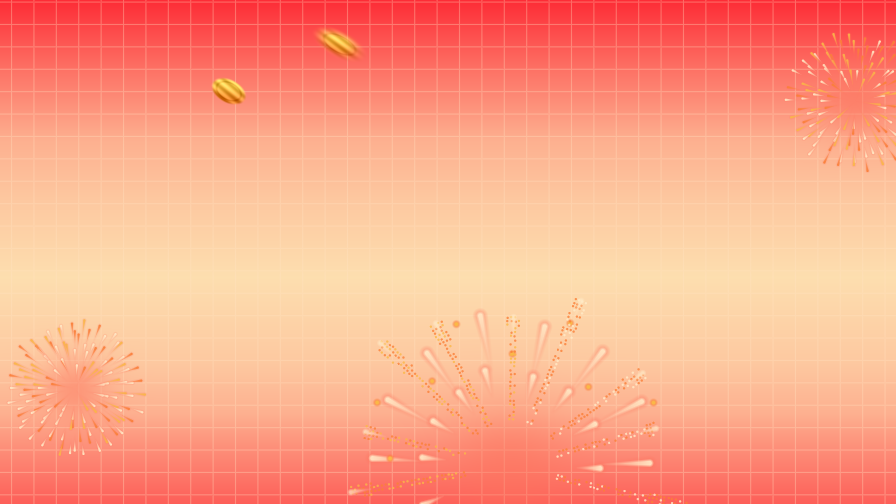
A Shadertoy shader for this background:

```glsl
// Festive red-to-cream gradient with a fine grid, firework bursts and two tumbling gold coins.

const vec3 CREAM = vec3(1.0, 0.92, 0.78);
const vec3 CORAL = vec3(0.99, 0.45, 0.36);
const vec3 ORANGE = vec3(0.98, 0.50, 0.22);
const vec3 GOLD = vec3(0.98, 0.72, 0.28);

float hash(vec2 p) {
    return fract(sin(dot(p, vec2(127.1, 311.7))) * 43758.545);
}

// Coordinates along and across a ray of the given angle
vec2 rayFrame(vec2 p, float angle) {
    vec2 dir = vec2(cos(angle), sin(angle));
    return vec2(dot(p, dir), dot(p, vec2(-dir.y, dir.x)));
}

// Tapered drop: round head at the origin, tail towards negative x
float streak(vec2 q, float len, float width, float soft) {
    float t = clamp(-q.x / len, 0.0, 1.0);
    float d = length(q + vec2(t * len, 0.0)) - width * (1.0 - t);
    return clamp(0.5 - d / soft, 0.0, 1.0) * (1.0 - 0.8 * t);
}

// Vertical gradient, t runs from the top edge down; stops are (position, green)
vec3 backdrop(float t) {
    vec2 stops[10] = vec2[10](vec2(0.0, 0.17), vec2(0.08, 0.33), vec2(0.15, 0.465),
        vec2(0.28, 0.69), vec2(0.40, 0.785), vec2(0.55, 0.87), vec2(0.72, 0.785),
        vec2(0.82, 0.69), vec2(0.88, 0.575), vec2(1.0, 0.37));
    float g = stops[0].y;
    for (int i = 1; i < 10; i++) {
        float k = clamp((t - stops[i - 1].x) / (stops[i].x - stops[i - 1].x), 0.0, 1.0);
        g = mix(g, stops[i].y, k);
    }
    return vec3(0.993, g, 0.27 + 0.68 * (g - 0.26));
}

// Thin square grid with exact pixel coverage
float gridLines(vec2 p, float px) {
    vec2 d = abs(fract((p - vec2(0.0229, 0.0182)) / 0.04444 + 0.5) - 0.5) * 0.04444;
    vec2 cover = max(min(d + 0.5 * px, 0.0011) - max(d - 0.5 * px, -0.0011), 0.0) / px;
    return max(cover.x, cover.y);
}

// Round burst of short dashes laid out in jittered rings of sectors
vec3 burst(vec3 col, vec2 p, float seed, float px) {
    float r = length(p);
    if (r > 0.16) return col;
    col = mix(col, CORAL, 0.5 * exp(-r * r / 0.004));
    for (float ring = 0.0; ring < 6.0; ring++) {
        float count = 14.0 + 3.0 * ring;
        float id = mod(floor(atan(p.y, p.x) / 6.28319 * count), count);
        float h = hash(vec2(id, ring + seed));
        float angle = (id + 0.3 + 0.4 * h) / count * 6.28319;
        float headRadius = 0.045 + 0.016 * ring + 0.016 * hash(vec2(h, id));
        vec2 q = rayFrame(p, angle) - vec2(headRadius, 0.0);
        float len = 0.016 + 0.014 * h;
        vec3 tint = h < 0.45 ? CREAM : (h < 0.75 ? ORANGE : GOLD);
        col = mix(col, CORAL, 0.35 * streak(q, 1.6 * len, 0.003, 0.005));
        col = mix(col, tint, 0.9 * streak(q, len, 0.0023, px));
    }
    return col;
}

// Wide fan: sparkling trails alternate with glowing comets
vec3 fan(vec3 col, vec2 p, float px) {
    col = mix(col, CORAL, 0.5 * exp(-dot(p, p) / 0.014));
    for (float k = -4.0; k < 5.0; k++) {
        float h = hash(vec2(k, 4.7));

        // Trail of scattered sparks, widening outwards
        float reach = 0.325 + 0.035 * cos(2.1 * k + 2.5);
        vec2 q = rayFrame(p, radians(89.0 + 25.3 * k + 4.0 * sin(k * k)));
        vec2 cell = floor(q / 0.0075);
        vec2 mid = (cell + 0.5) * 0.0075;
        vec2 jitter = vec2(hash(cell + k * 17.0), hash(cell.yx + k * 31.0)) - 0.5;
        float halfWidth = 0.004 + 0.026 * mid.x;
        float inside = step(abs(mid.y), halfWidth) * step(0.09, mid.x) * step(mid.x, reach);
        float spark = clamp(0.5 - (length(q - mid - 0.003 * jitter) - 0.0023) / px, 0.0, 1.0);
        vec3 tint = mix(ORANGE, k < 0.0 ? CREAM : GOLD, step(0.1, jitter.x));
        col = mix(col, tint, 0.8 * inside * spark * step(-0.25, jitter.y));
        col = mix(col, CREAM, 0.7 * streak(q - vec2(reach, 0.0), 0.04, 0.005, 0.005));

        // Comets, one long and one short per gap
        for (float n = 0.0; n < 2.0; n++) {
            float angle = radians(101.5 + 25.0 * k + n * 9.0 * (h - 0.5));
            float radius = mix(0.265 + 0.045 * h, 0.17 + 0.03 * h, n);
            q = rayFrame(p, angle) - vec2(radius, 0.0);
            float len = mix(0.095, 0.045, n);
            col = mix(col, CORAL, 0.55 * streak(q, len * 1.15, 0.010, 0.012));
            col = mix(col, CREAM, 0.9 * streak(q, len, 0.006, 0.005));
        }

        // Small gold blossoms
        float a = radians(111.0 + 21.7 * k);
        float d = length(p - (0.265 + 0.045 * sin(3.0 * k + 1.0)) * vec2(cos(a), sin(a)));
        col = mix(col, ORANGE, 0.65 * smoothstep(0.010, 0.004, d));
        col = mix(col, GOLD, smoothstep(0.006, 0.002, d));
    }
    return col;
}

// Tilted coin with a shaded rim; blur softens its outline
vec3 coin(vec3 col, vec2 p, vec2 size, float blur) {
    vec2 q = rayFrame(p, -0.48) / size;
    float r = length(q);
    vec3 metal = mix(vec3(0.88, 0.48, 0.12), vec3(1.0, 0.80, 0.32), smoothstep(-0.9, 0.6, q.y - 0.4 * q.x));
    metal += 0.12 * sin(9.0 * q.y + 3.0 * q.x) - 0.10 * smoothstep(0.12, 0.0, abs(r - 0.72));
    float fade = 1.0 - 0.6 * blur * smoothstep(0.1, 1.0, q.x);
    return mix(col, metal, fade * smoothstep(1.0 + 0.5 * blur, 1.0 - blur, r));
}

void mainImage(out vec4 fragColor, in vec2 fragCoord) {
    float px = 1.0 / iResolution.y;
    vec2 p = fragCoord * px;
    vec3 col = backdrop(1.0 - p.y);
    col = mix(col, vec3(1.0, 0.89, 0.76), 0.33 * gridLines(p, px));
    col = burst(col, p - vec2(0.150, 0.229), 3.0, px);
    col = burst(col, p - vec2(1.697, 0.799), 11.0, px);
    col = fan(col, p - vec2(1.014, 0.074), px);
    col = coin(col, p - vec2(0.454, 0.819), vec2(0.036, 0.023), 0.15);
    col = coin(col, p - vec2(0.674, 0.912), vec2(0.048, 0.022), 0.6);
    fragColor = vec4(clamp(col, 0.0, 1.0), 1.0);
}
```
